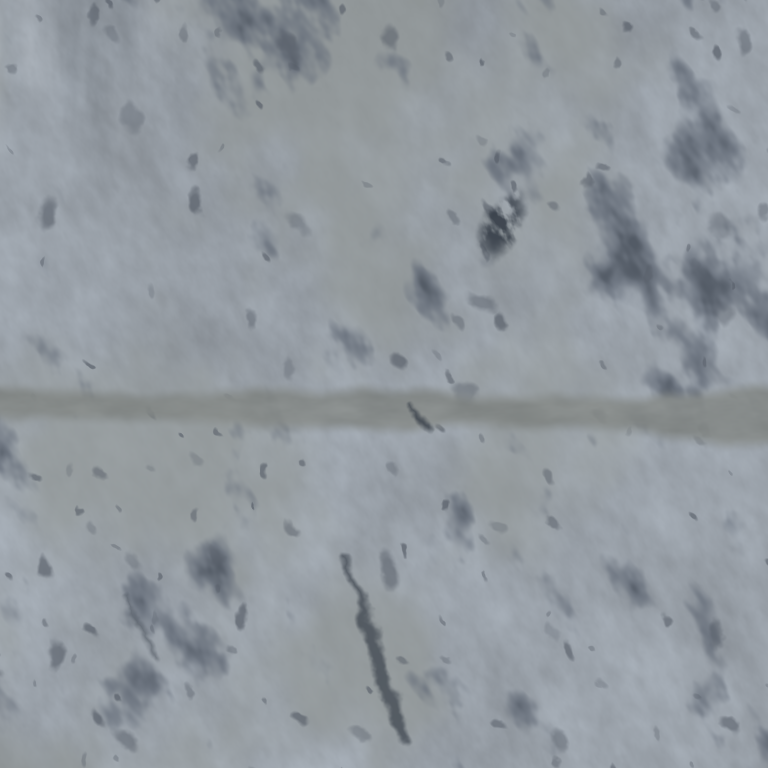
This texture is drawn by a Shadertoy shader. Its source:

```glsl
// Pale blue-grey marble slabs, weathered, with one horizontal mortar joint.
// Layered value noise gives clouds, grain and slanted mineral blotches;
// hashed cells scatter specks, and distance functions draw cracks and chips.

const vec3 LIGHT_STONE = vec3(0.645, 0.677, 0.712);
const vec3 SHADE_STONE = vec3(0.540, 0.565, 0.592);
const vec3 WARM_STAIN  = vec3(0.570, 0.592, 0.588);
const vec3 MINERAL     = vec3(0.400, 0.432, 0.480);
const vec3 DARK_CORE   = vec3(0.210, 0.240, 0.280);
const vec3 MORTAR      = vec3(0.515, 0.532, 0.525);
const float GRAIN_ANGLE   = 0.50;  // lean of the grain from vertical
const float GRAIN_STRETCH = 0.58;  // frequency along the grain
const float JOINT_HEIGHT  = 0.475;
const float JOINT_SLOPE   = -0.018;
const float JOINT_HALF    = 0.018;
const float SOFT_EDGE     = 0.005;

float hash(vec2 p) {
    vec3 q = fract(vec3(p.xyx) * 0.1031);
    q += dot(q, q.yzx + 33.33);
    return fract((q.x + q.y) * q.z);
}

float noise(vec2 p) {
    vec2 cell = floor(p), f = fract(p);
    f = f * f * (3.0 - 2.0 * f);
    float low  = mix(hash(cell), hash(cell + vec2(1, 0)), f.x);
    float high = mix(hash(cell + vec2(0, 1)), hash(cell + vec2(1, 1)), f.x);
    return mix(low, high, f.y);
}

float fbm(vec2 p) {
    float sum = 0.0, weight = 0.5;
    for (int i = 0; i < 4; i++) {
        sum += weight * noise(p);
        p = mat2(0.8, -0.6, 0.6, 0.8) * p * 2.03 + 17.3;
        weight *= 0.5;
    }
    return sum / 0.9375;
}

vec2 turn(vec2 p, float angle) {
    float c = cos(angle), s = sin(angle);
    return vec2(c * p.x + s * p.y, c * p.y - s * p.x);
}

float segmentDistance(vec2 p, vec2 a, vec2 b, out float along) {
    vec2 ab = b - a;
    along = clamp(dot(p - a, ab) / dot(ab, ab), 0.0, 1.0);
    return length(p - a - ab * along);
}

// Tapered crack, widest past its middle
float crack(vec2 p, vec2 a, vec2 b, float width) {
    float along;
    float d = segmentDistance(p, a, b, along);
    float halfWidth = width * (0.35 + 0.65 * smoothstep(0.1, 0.7, along) * (1.5 - along));
    return 1.0 - smoothstep(-SOFT_EDGE, SOFT_EDGE, d - halfWidth);
}

float ellipse(vec2 p, vec2 center, vec2 radius, float angle) {
    vec2 q = turn(p - center, angle) / radius;
    return 1.0 - smoothstep(0.45, 1.15, length(q));
}

// Sparse slanted specks in three sizes, each kept inside its own cell
float specks(vec2 p) {
    float mask = 0.0;
    for (int layer = 0; layer < 3; layer++) {
        float count = 9.0 + 6.0 * float(layer);
        vec2 q = p * count + 31.7 * float(layer);
        vec2 id = floor(q);
        vec2 center = 0.3 + 0.4 * vec2(hash(id + 5.1), hash(id + 9.7));
        float size = mix(0.08, 0.17, hash(id + 2.3));
        float angle = mix(-0.2, 1.1, hash(id + 7.9));
        float present = step(0.80, hash(id)) * mix(0.35, 1.0, hash(id + 3.7));
        mask = max(mask, present * ellipse(fract(q), center, size * vec2(0.75, 1.4), angle));
    }
    return mask;
}

void mainImage(out vec4 fragColor, in vec2 fragCoord) {
    vec2 p = fragCoord / iResolution.xy;
    vec2 grain = turn(p, GRAIN_ANGLE) * vec2(1.0, GRAIN_STRETCH);
    vec2 ragged = p + 0.022 * (vec2(fbm(p * 32.0), fbm(p * 32.0 + 50.0)) - 0.5);

    // Clouded stone with fine grain
    float tone = 0.56 + 1.0 * (fbm(p * 5.0) - 0.5) + 0.85 * (fbm(grain * 24.0) - 0.5)
               + 0.55 * (fbm(grain * 75.0) - 0.5);
    vec3 color = mix(SHADE_STONE, LIGHT_STONE, clamp(tone, 0.0, 1.15));

    // Warm stains to the left, vertical run marks in the upper corner
    float stain = fbm(p * vec2(5.0, 4.0) + 8.4) + 0.22 * (0.45 - p.x);
    color = mix(color, WARM_STAIN, 0.65 * smoothstep(0.42, 0.70, stain));
    float corner = smoothstep(0.36, 0.08, p.x) * smoothstep(0.70, 0.95, p.y);
    color += 0.20 * corner * (fbm(p * vec2(24.0, 5.0) + 3.0) - 0.56);

    // Mineral blotches, crowding towards the right
    float density = mix(0.35, smoothstep(0.15, 0.90, p.x), smoothstep(0.35, 0.60, p.y));
    float blotch = fbm(grain * 19.0 + 41.0) + 0.40 * (fbm(p * 4.5 + 23.0) - 0.5)
                 + 0.15 * (density - 0.5);
    color = mix(color, MINERAL, 0.80 * smoothstep(0.60, 0.80, blotch));
    color = mix(color, DARK_CORE, 0.50 * smoothstep(0.76, 0.92, blotch));
    color = mix(color, MINERAL * 0.85, 0.70 * specks(ragged));

    // Mortar joint, wavering and spreading at the right
    float middle = JOINT_HEIGHT + JOINT_SLOPE * p.x + 0.012 * (fbm(p * 7.0) - 0.5);
    float halfWidth = JOINT_HALF + 0.020 * smoothstep(0.75, 1.0, p.x)
                    + 0.022 * (fbm(p * vec2(11.0, 6.0) + 60.0) - 0.5);
    float joint = 1.0 - smoothstep(-0.009, 0.012, abs(p.y - middle) - halfWidth);
    vec3 mortar = MORTAR + 0.09 * (fbm(p * vec2(18.0, 45.0)) - 0.5);
    color = mix(color, mortar, 0.88 * joint);

    // Dark inclusion, cracks and a chip on the joint
    float pits = smoothstep(0.25, 0.55, fbm(grain * 55.0));
    float dark = pits * ellipse(ragged, vec2(0.655, 0.708), vec2(0.026, 0.050), -0.55);
    dark = max(dark, 0.75 * crack(ragged, vec2(0.450, 0.275), vec2(0.525, 0.045), 0.010));
    dark = max(dark, 0.50 * crack(ragged, vec2(0.165, 0.220), vec2(0.202, 0.142), 0.004));
    dark = max(dark, 0.85 * crack(ragged, vec2(0.538, 0.465), vec2(0.562, 0.437), 0.006));
    color = mix(color, DARK_CORE, 0.90 * dark);

    fragColor = vec4(color, 1.0);
}
```
